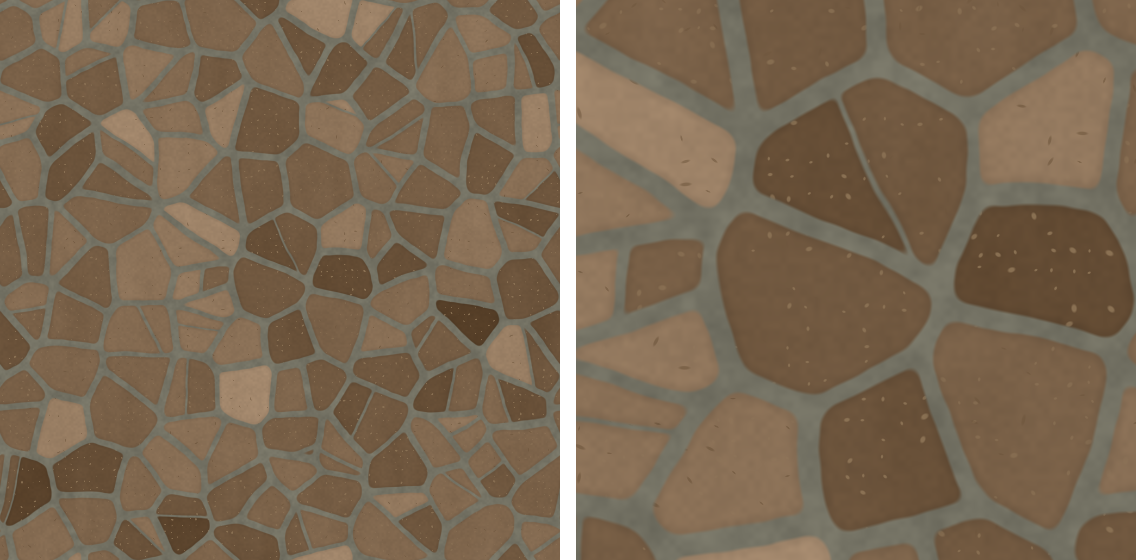
Left: the whole. Right: its middle third, enlarged.
Give the GLSL for this texture, as a WebGL 1 fragment shader.

```glsl
precision highp float;
// Crazy paving: irregular brown stones set in grey-green grout.
// A wrapped Voronoi diagram gives the stones, some cut in two by a thin joint;
// wrapped value noise and small flecks add the grain of stone and grout.

uniform vec2 u_resolution;

const float STONES = 11.0;
const vec3 DARK_STONE = vec3(0.33, 0.24, 0.15);
const vec3 LIGHT_STONE = vec3(0.70, 0.59, 0.48);
const vec3 GROUT = vec3(0.455, 0.447, 0.392);
const vec3 PALE_FLECK = vec3(0.62, 0.52, 0.39);
const vec3 BROWN_FLECK = vec3(0.36, 0.27, 0.17);

float hash(vec2 p, float seed) {
  return fract(sin(dot(p, vec2(127.1, 311.7)) + seed * 74.7) * 43758.5);
}

vec2 hash2(vec2 p, float seed) {
  return vec2(hash(p, seed), hash(p, seed + 0.53));
}

// Value noise that wraps after a whole number of repeats
float noise(vec2 uv, vec2 count, float seed) {
  vec2 p = uv * count;
  vec2 i = floor(p);
  vec2 f = fract(p);
  f = f * f * (3.0 - 2.0 * f);
  vec2 a = mod(i, count);
  vec2 b = mod(i + 1.0, count);
  return mix(mix(hash(a, seed), hash(vec2(b.x, a.y), seed), f.x),
             mix(hash(vec2(a.x, b.y), seed), hash(b, seed), f.x), f.y);
}

float smoothMin(float a, float b, float k) {
  float h = max(k - abs(a - b), 0.0) / k;
  return min(a, b) - 0.25 * h * h * k;
}

// x: distance inside the stone's rim in canvas units, y: tone of the stone
vec2 paving(vec2 uv, float count) {
  vec2 p = uv * count;
  vec2 home = floor(p);
  vec2 nearCell = home;
  vec2 nearOffset = vec2(0.0);
  float best = 100.0;
  for (int y = -2; y <= 2; y++) {
    for (int x = -2; x <= 2; x++) {
      vec2 cell = home + vec2(x, y);
      vec2 offset = cell + hash2(mod(cell, count), 1.0) - p;
      float d = dot(offset, offset);
      if (d < best) {
        best = d;
        nearCell = cell;
        nearOffset = offset;
      }
    }
  }
  vec2 id = mod(nearCell, count);

  // Each joint has its own width, shared by the stones on both sides
  float rim = 10.0;
  for (int y = -2; y <= 2; y++) {
    for (int x = -2; x <= 2; x++) {
      if (x == 0 && y == 0) continue;
      vec2 cell = nearCell + vec2(x, y);
      vec2 otherId = mod(cell, count);
      vec2 offset = cell + hash2(otherId, 1.0) - p;
      float edge = dot(0.5 * (nearOffset + offset), normalize(offset - nearOffset));
      float halfWidth = mix(0.034, 0.074, sqrt(hash(id + otherId, 2.0)));
      rim = smoothMin(rim, edge - halfWidth, 0.09);
    }
  }

  // Thin joint across some stones
  float part = 0.0;
  if (hash(id, 3.0) < 0.27) {
    float angle = 6.2832 * hash(id, 4.0);
    float side = dot(nearOffset, vec2(cos(angle), sin(angle))) + 0.25 * (hash(id, 5.0) - 0.5);
    rim = smoothMin(rim, abs(side) - mix(0.015, 0.04, hash(id, 6.0)), 0.05);
    part = step(0.0, side);
  }
  float tone = 0.43 + 0.43 * (hash(id, 7.0 + part) + hash(id, 9.0 + part) - 1.0);
  return vec2(rim / count, tone);
}

// Scattered slivers, one at most in each grid square
float flecks(vec2 uv, float count, float share, float stretch, float seed) {
  vec2 p = uv * count;
  vec2 id = mod(floor(p), count);
  vec2 q = fract(p) - mix(vec2(0.3), vec2(0.7), hash2(id, seed));
  float angle = 6.2832 * hash(id, seed + 2.0);
  float c = cos(angle);
  float s = sin(angle);
  q = vec2(c * q.x + s * q.y, (c * q.y - s * q.x) * stretch);
  float size = hash(id, seed + 3.0);
  float radius = mix(0.07, 0.24, size * size);
  return step(hash(id, seed + 4.0), share) * (1.0 - smoothstep(radius * 0.5, radius + 0.06, length(q)));
}

void main() {
  vec2 uv = gl_FragCoord.xy / u_resolution;
  float soft = max(0.0013, 0.8 / min(u_resolution.x, u_resolution.y));

  vec2 sway = vec2(noise(uv, vec2(18.0), 20.0), noise(uv, vec2(18.0), 21.0)) - 0.5;
  vec2 chips = vec2(noise(uv, vec2(90.0), 22.0), noise(uv, vec2(90.0), 23.0)) - 0.5;
  vec2 stone = paving(uv + 0.007 * sway + 0.0012 * chips, STONES);
  float tone = stone.y;

  float blotch = noise(uv, vec2(26.0), 30.0) - 0.5;
  float streak = noise(uv, vec2(48.0, 7.0), 31.0) - 0.5;
  float mottle = noise(uv, vec2(95.0), 32.0) - 0.5;
  float grain = noise(uv, vec2(256.0), 33.0) - 0.5;

  // Stone face
  vec3 face = mix(DARK_STONE, LIGHT_STONE, tone + 0.05 * blotch + 0.05 * streak);
  face *= 1.0 + 0.03 * mottle + 0.05 * grain;
  float pale = flecks(uv, 90.0, 0.4, 1.5, 40.0) * mix(0.65, 0.12, smoothstep(0.15, 0.6, tone));
  float brown = flecks(uv, 64.0, 0.28, 3.0, 50.0) * 0.4 * smoothstep(0.2, 0.6, tone);
  face = mix(face, PALE_FLECK, pale);
  face = mix(face, BROWN_FLECK, brown);
  face *= mix(0.94, 1.0, smoothstep(0.0, 0.006, stone.x));

  // Grout
  vec3 joint = GROUT * (1.0 + 0.07 * blotch + 0.11 * mottle + 0.06 * grain);

  gl_FragColor = vec4(mix(joint, face, smoothstep(-soft, soft, stone.x)), 1.0);
}
```
